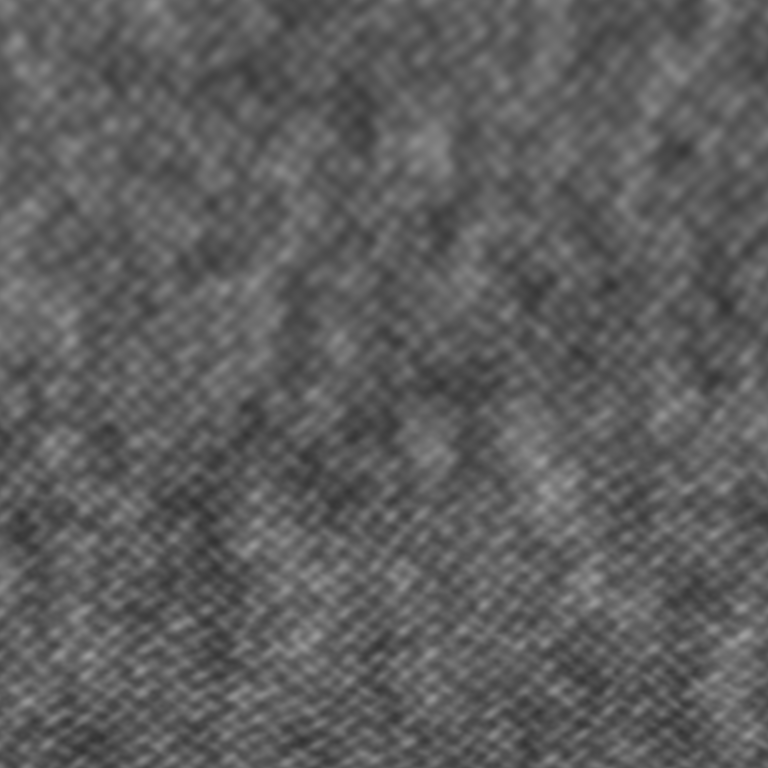
Write a three.js fragment shader that draws this texture.

```glsl
// Soft-focus grey plain-weave cloth: a diagonal checkerboard of short stitches,
// each an elongated Gaussian, on a grid bent by layered sines. Cellular blotches
// and slubs (light on the left, shadowed on the right) add uneven yarn.

varying vec2 vUv;

const float BASE_GREY      = 0.368;
const float STITCH_SIZE    = 0.0265;  // thread spacing
const float WEAVE_ANGLE    = 0.80;    // radians
const float FORESHORTEN    = 0.42;    // extra thread density at the bottom
const float STITCH_LENGTH  = 0.45;    // in thread spacings
const float WIDTH_SHARP    = 0.225;   // stitch width at the bottom
const float WIDTH_SOFT     = 0.30;    // stitch width at the top
const float STITCH_JITTER  = 0.34;
const float WEAVE_CONTRAST = 0.155;
const float BLOTCH_AMOUNT  = 0.155;
const float MOTTLE_AMOUNT  = 0.10;
const float FIBRE_AMOUNT   = 0.055;
const float SLUB_AMOUNT    = 0.26;
const vec2  BLOTCH_SIZE    = vec2(0.060, 0.095);
const vec2  MOTTLE_SIZE    = vec2(0.026, 0.034);
const vec2  FIBRE_SIZE     = vec2(0.0085, 0.0065);
const vec2  SLUB_SIZE      = vec2(0.130, 0.170);
const float SLUB_CHANCE    = 0.30;

vec3 hash3(vec2 p) {
  vec3 h = fract(p.xyx * vec3(0.1031, 0.1030, 0.0973));
  h += dot(h, h.yxz + 33.33);
  return fract((h.xxy + h.yzz) * h.zyx);
}

// Cellular noise: soft spots of random sign, one per cell
float blotches(vec2 p) {
  vec2 cell = floor(p);
  float sum = 0.0;
  for (int j = -1; j <= 1; j++) {
    for (int i = -1; i <= 1; i++) {
      vec2 id = cell + vec2(float(i), float(j));
      vec3 rnd = hash3(id + 71.0);
      vec2 d = p - id - 0.2 - 0.6 * rnd.xy;
      sum += (rnd.z - 0.5) * exp(-4.0 * dot(d, d));
    }
  }
  return sum;
}

// Sparse upright yarn bumps: lit left flank, dark right flank
float slubs(vec2 p) {
  vec2 cell = floor(p);
  float sum = 0.0;
  for (int j = -1; j <= 1; j++) {
    for (int i = -1; i <= 1; i++) {
      vec2 id = cell + vec2(float(i), float(j));
      vec3 rnd = hash3(id + 19.0);
      vec2 d = p - id - 0.2 - 0.6 * rnd.xy;
      float strength = smoothstep(1.0 - SLUB_CHANCE, 1.0, rnd.z);
      sum -= strength * d.x * exp(-14.0 * d.x * d.x - 9.0 * d.y * d.y) * 6.0;
    }
  }
  return sum;
}

// Plain weave: stitches alternate between the two thread directions
float weave(vec2 p, float width) {
  vec2 cell = floor(p);
  float sum = 0.0;
  for (int j = -1; j <= 1; j++) {
    for (int i = -1; i <= 1; i++) {
      vec2 id = cell + vec2(float(i), float(j));
      vec3 rnd = hash3(id + 150.0);
      vec2 d = p - id - 0.5 - STITCH_JITTER * (rnd.xy - 0.5);
      float crossing = mod(id.x + id.y, 2.0);
      d = mix(d, d.yx, crossing);
      d /= vec2(STITCH_LENGTH, width);
      float glow = mix(1.14, 0.86, crossing) * (0.65 + 0.7 * rnd.z);
      sum += glow * exp(-0.5 * dot(d, d));
    }
  }
  float meanCover = 6.2832 * STITCH_LENGTH * width;
  return sum - meanCover;
}

// Layered sines that make the threads wander
vec2 bend(vec2 p) {
  vec2 wide = sin(p.yx * vec2(13.0, 11.0) + p * 5.0 + vec2(0.7, 2.1));
  vec2 tight = sin(p.yx * vec2(31.0, 37.0) + p * vec2(19.0, -14.0));
  return 0.007 * wide + 0.0032 * tight;
}

void main() {
  vec2 uv = vUv;
  float height = 1.0 - uv.y;

  // Thread coordinates: foreshortened, bent and turned
  vec2 cloth = uv + bend(uv);
  cloth.y -= FORESHORTEN * height * height * height / 3.0;
  float c = cos(WEAVE_ANGLE);
  float s = sin(WEAVE_ANGLE);
  vec2 threads = vec2(c * cloth.x + s * cloth.y, c * cloth.y - s * cloth.x);

  float focus = smoothstep(0.1, 0.95, height);
  float stitches = weave(threads / STITCH_SIZE, mix(WIDTH_SOFT, WIDTH_SHARP, focus));

  // Uneven yarn, which also hides the weave in places
  float blotch = blotches(uv / BLOTCH_SIZE);
  float mottle = blotches(uv / MOTTLE_SIZE + 40.0);
  float fibre = blotches(uv / FIBRE_SIZE + 90.0) * focus;
  float slub = slubs(uv / SLUB_SIZE);
  float clarity = mix(0.85, 1.08, focus) * (1.0 - 0.6 * min(abs(slub), 1.0));

  float grey = BASE_GREY + WEAVE_CONTRAST * clarity * stitches
             + BLOTCH_AMOUNT * blotch + MOTTLE_AMOUNT * mottle
             + FIBRE_AMOUNT * fibre + SLUB_AMOUNT * 0.5 * slub;
  gl_FragColor = vec4(vec3(clamp(grey, 0.0, 1.0)), 1.0);
}
```
